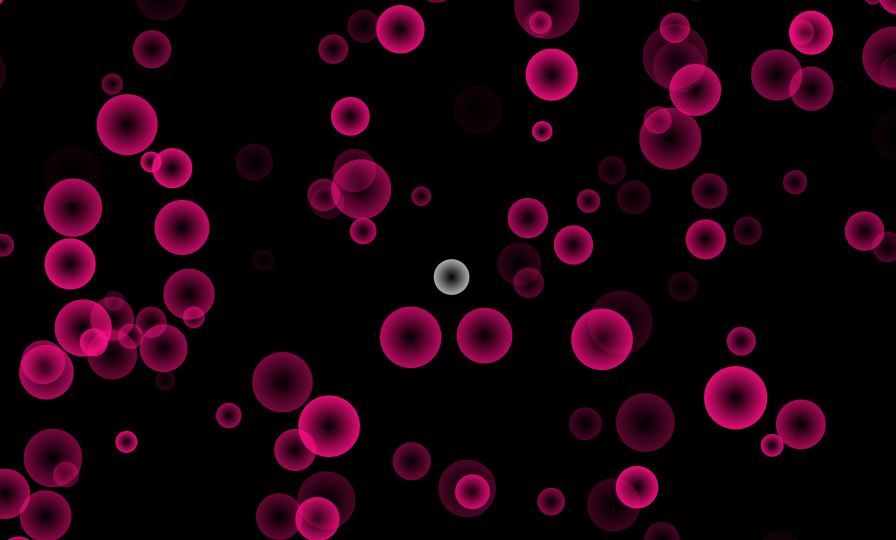
This background is drawn by a Shadertoy shader. Its source:

```glsl
// Scattered translucent magenta bubbles with bright rims on black, and one grey bubble
#define BUBBLE_COUNT 116
#define SEED 7u
#define RADIUS_MIN 0.017
#define RADIUS_MAX 0.061
#define RIM_MIN 0.05
#define RIM_MAX 0.94
#define BUBBLE_COLOR vec3(1.0, 0.054, 0.52)
#define GREY_COLOR vec3(0.68)
#define GREY_CENTER vec2(0.504, 0.487)
#define GREY_RADIUS 0.033
#define GREY_CLEARANCE 0.025

// Integer hash (PCG) giving four values in 0..1
vec4 hash4(uint index) {
    uvec4 v = uvec4(index, SEED, index ^ 91u, index + SEED) * 1664525u + 1013904223u;
    v += v.yzxy * v.wxyz;
    v ^= v >> 16u;
    v += v.yzxy * v.wxyz;
    v ^= v >> 16u;
    return vec4(v >> 8u) / 16777216.0;
}

// Opacity rising from nothing at the centre to full at a crisp rim
float bubble(vec2 offset, float radius, float pixel) {
    float dist = length(offset);
    float inside = clamp(0.5 + (radius - dist) / pixel, 0.0, 1.0);
    return inside * min(dist / radius, 1.0);
}

void mainImage(out vec4 fragColor, in vec2 fragCoord) {
    // Canvas height is one unit
    float pixel = 1.0 / iResolution.y;
    vec2 p = fragCoord * pixel;
    vec2 canvas = vec2(iResolution.x * pixel, 1.0);
    vec2 greyCenter = GREY_CENTER * canvas;
    vec3 color = vec3(0.0);

    // Scatter bubbles slightly past the borders, leaving room around the grey one
    for (int i = 0; i < BUBBLE_COUNT; i++) {
        vec4 rnd = hash4(uint(i));
        float radius = mix(RADIUS_MIN, RADIUS_MAX, rnd.z);
        float rim = mix(RIM_MIN, RIM_MAX, rnd.w);
        vec2 center = mix(vec2(-RADIUS_MAX), canvas + RADIUS_MAX, rnd.xy);
        if (distance(center, greyCenter) < radius + GREY_RADIUS + GREY_CLEARANCE) continue;
        color = mix(color, BUBBLE_COLOR, rim * bubble(p - center, radius, pixel));
    }

    // Single grey bubble near the middle
    color += GREY_COLOR * bubble(p - greyCenter, GREY_RADIUS, pixel);
    fragColor = vec4(color, 1.0);
}
```
